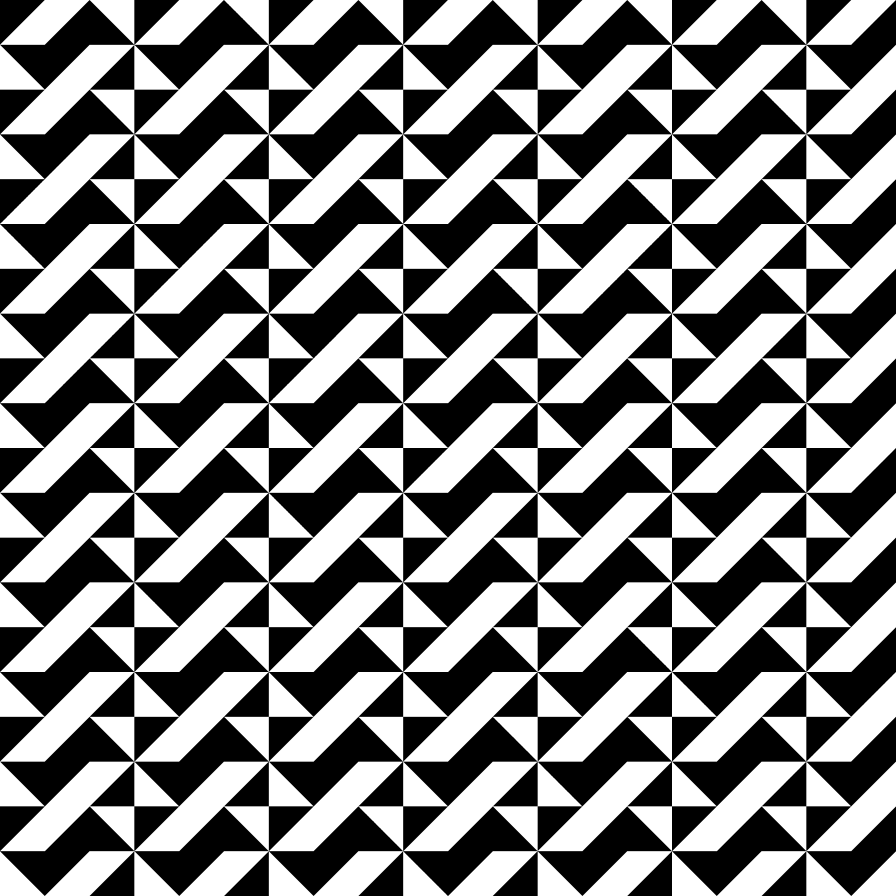
Write a three.js fragment shader that draws this pattern.

```glsl
// Black and white tiling of slanted bands with pinwheels of small triangles.
// Each 3 by 2 unit tile has half-turn symmetry, so one side of the band is
// described and folded onto the other; edges are smoothed by area sampling.

#define UNITS 20.0                  // grid units across the canvas
#define TILE vec2(3.0, 2.0)         // tile size in units
#define GRID_SHIFT vec2(0.0, 1.0)   // tile corner offset in units
#define BAND_HALF 0.5               // half of the band's horizontal width
#define SAMPLES 6                   // samples per pixel side
#define INK vec3(0.0)
#define PAPER vec3(1.0)

varying vec2 vUv;

// 1 on the white shapes, 0 on the black ground
float whiteShape(vec2 uv) {
  vec2 p = mod(uv * UNITS - GRID_SHIFT, TILE) - 0.5 * TILE;
  float slant = p.x - p.y;

  // Diagonal band from the lower left to the upper right tile corner
  float band = step(abs(slant), BAND_HALF);

  // Fold by a half turn, then cut the triangle against the tile side
  vec2 q = slant < 0.0 ? -p : p;
  float triangle = step(q.y, 0.0) * step(BAND_HALF, q.x + q.y);

  return max(band, triangle);
}

void main() {
  vec2 pixel = fwidth(vUv);
  float coverage = 0.0;

  // Average over the pixel footprint
  for (int j = 0; j < SAMPLES; j++) {
    for (int i = 0; i < SAMPLES; i++) {
      vec2 offset = (vec2(float(i), float(j)) + 0.5) / float(SAMPLES) - 0.5;
      coverage += whiteShape(vUv + offset * pixel);
    }
  }
  coverage /= float(SAMPLES * SAMPLES);

  gl_FragColor = vec4(mix(INK, PAPER, coverage), 1.0);
}
```
